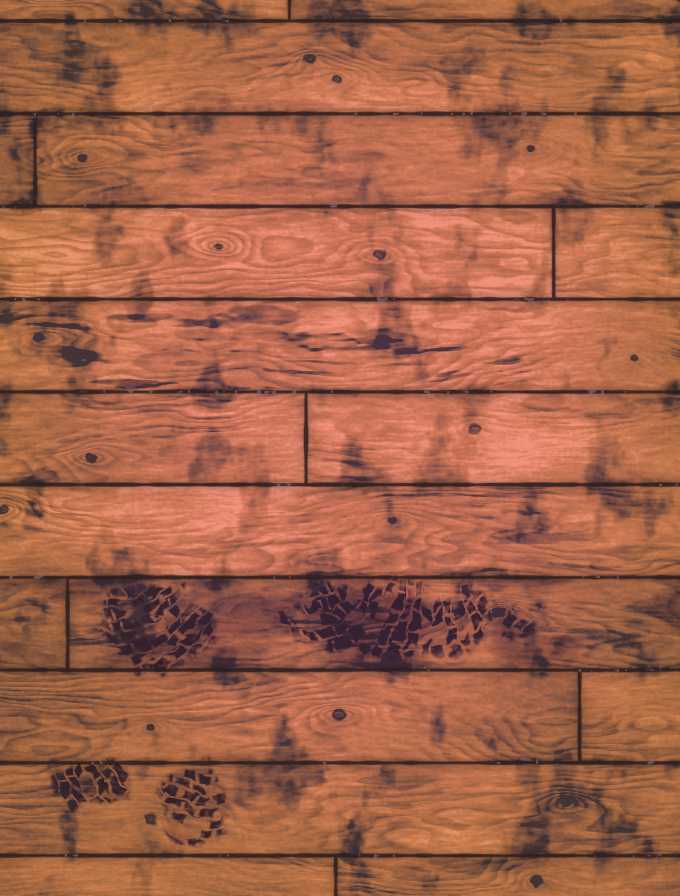
Write a Shadertoy shader that draws this texture.

```glsl
float hash(vec2 p) {
    vec3 q = fract(p.xyx * vec3(0.1031, 0.1030, 0.0973));
    q += dot(q, q.yzx + 33.33);
    return fract((q.x + q.y) * q.z);
}

float noise(vec2 p) {
    vec2 i = floor(p), f = fract(p);
    f = f * f * (3.0 - 2.0 * f);
    return mix(mix(hash(i), hash(i + vec2(1, 0)), f.x),
               mix(hash(i + vec2(0, 1)), hash(i + vec2(1, 1)), f.x), f.y);
}

float fbm(vec2 p) {
    float sum = 0.0, amp = 0.5;
    for (int i = 0; i < 4; i++) {
        sum += amp * noise(p);
        p = p * 2.03 + 17.7;
        amp *= 0.5;
    }
    return sum / 0.9375;
}

// Six wood tones from soot to bare pine
vec3 woodRamp(float t) {
    vec3 tones[6] = vec3[6](
        vec3(0.27, 0.20, 0.23), vec3(0.45, 0.29, 0.27), vec3(0.58, 0.36, 0.28),
        vec3(0.70, 0.42, 0.30), vec3(0.80, 0.48, 0.34), vec3(0.92, 0.58, 0.46));
    float s = clamp(t, 0.0, 1.0) * 4.999;
    int i = int(s);
    return mix(tones[i], tones[i + 1], fract(s));
}

// Sooty tread blocks inside ragged ellipses: centre.xy, radius.zw
float bootPrints(vec2 p) {
    vec4 prints[4] = vec4[4](
        vec4(1.64, 6.50, 0.66, 0.48), vec4(4.30, 6.46, 1.40, 0.43),
        vec4(1.00, 8.23, 0.45, 0.27), vec4(2.08, 8.45, 0.38, 0.46));
    float soot = 0.0;
    for (int i = 0; i < 4; i++) {
        vec2 q = p - prints[i].xy;
        float d = length(q / prints[i].zw) + 0.9 * (fbm(p * 4.0) - 0.5);
        float region = 1.0 - smoothstep(0.75, 1.05, d);
        float a = 0.5 + float(i) * 0.8 + q.x * 0.7;
        vec2 g = mat2(cos(a), sin(a), -sin(a), cos(a)) * q / vec2(0.19, 0.12);
        g.x += 0.5 * mod(floor(g.y), 2.0);
        g += 0.7 * (vec2(noise(p * 9.0), noise(p * 9.0 + 40.0)) - 0.5);
        vec2 box = abs(fract(g) - 0.5);
        float block = 1.0 - smoothstep(0.28, 0.45, max(box.x, box.y));
        block *= smoothstep(0.15, 0.35, hash(floor(g) + float(i) * 31.0));
        soot = max(soot, region * (0.22 + 0.7 * block));
    }
    return soot * (0.6 + 0.6 * noise(p * 22.0));
}

void mainImage(out vec4 fragColor, in vec2 fragCoord) {
    // Board units: one plank is one unit high, rows count downwards
    vec2 uv = fragCoord / iResolution.xy;
    vec2 p = vec2(fragCoord.x, iResolution.y - fragCoord.y) / iResolution.y / 0.1035;
    p.y -= 0.226;
    float row = floor(p.y), v = fract(p.y), px = 1.0 / (0.1035 * iResolution.y);
    int r = clamp(int(row) + 1, 0, 10);
    float joints[11] = float[11](3.12, -9.0, 0.38, 5.97, -9.0, 3.3, -9.0, 0.73, 6.25, -9.0, 3.62);
    float shades[11] = float[11](-0.1, 0.0, -0.07, 0.12, 0.0, 0.03, 0.08, -0.14, -0.02, 0.02, 0.0);
    float streakiness[11] = float[11](0.4, 0.3, 0.4, 0.1, 1.0, 0.5, 0.6, 0.5, 0.3, 0.2, 0.5);
    float board = row * 2.0 + step(joints[r], p.x) + 7.0;
    vec2 seed = vec2(board * 13.7, board * 7.3);

    // Knots bend the growth rings around them
    float bend = 0.0, knot = 0.0, halo = 0.0;
    for (int k = 0; k < 2; k++) {
        vec2 id = vec2(board, float(k) * 5.0 + 3.0);
        vec2 c = vec2((hash(id) + float(k)) * 3.6, 0.25 + 0.5 * hash(id + 9.0));
        vec2 q = vec2(p.x, v) - c;
        float size = 0.04 + 0.045 * hash(id + 21.0);
        float d = length(q * vec2(0.85, 1.0)) / size + 0.6 * (noise(p * 18.0) - 0.5);
        bend += 0.4 * exp(-length(q * vec2(0.55, 1.3)) * 6.0);
        knot = max(knot, (1.0 - smoothstep(0.6, 1.1, d)) * (0.65 + 0.35 * smoothstep(0.1, 0.6, d)));
        halo = max(halo, exp(-d * 0.6));
    }

    // Growth rings, fibres and dark streaks share one warped field
    float field = fbm(vec2(p.x * 0.36, v * 1.1) + seed) + bend + 0.35 * v;
    float along = v + 0.5 * field;
    float ring = fract(field * 15.0 + 0.5 * noise(vec2(p.x * 3.0, v * 14.0) + seed));
    ring = smoothstep(0.2, 0.85, ring) * (1.0 - smoothstep(0.85, 1.0, ring));
    float fibre = noise(vec2(p.x * 2.5, along * 24.0) + seed) - 0.5;
    float fine = noise(vec2(p.x * 9.0, along * 44.0) + seed) - 0.5;
    float grit = noise(p * vec2(32.0, 40.0)) - 0.5;
    float worn = fbm(vec2(p.x * 0.8, v * 1.8) + seed + 50.0);
    float streak = smoothstep(0.62, 0.85, noise(vec2(p.x * 1.5, along * 13.0) + seed + 80.0)
                 + 0.35 * (noise(vec2(p.x * 8.0, along * 30.0) + seed) - 0.5));
    streak *= smoothstep(0.38, 0.62, worn) * streakiness[r];

    // Smudges, thicker at the plank edges
    float edge = min(v, 1.0 - v);
    float smudge = smoothstep(0.58, 0.78, fbm(p * vec2(2.6, 1.7) + 11.0) + 0.12 * exp(-edge * 8.0));
    smudge *= 0.6 + 0.8 * noise(p * vec2(14.0, 9.0));
    float soot = bootPrints(p);
    float scorch = row == 6.0 ? smoothstep(0.42, 0.7, fbm(p * vec2(1.2, 2.5) + 5.0)) : 0.0;

    float t = 0.81 + shades[r] + 0.1 * (hash(seed) - 0.5);
    t += 0.5 * (fbm(p * vec2(0.9, 1.8) + seed) - 0.5) + 0.2 * fibre + 0.17 * fine + 0.12 * grit;
    t -= ring * 0.25 * smoothstep(0.25, 0.65, worn) + 0.6 * streak + 0.4 * smudge;
    t -= 0.75 * soot + 0.25 * scorch + 0.2 * halo + 0.6 * knot;
    vec2 fromCentre = uv - vec2(0.52, 0.53);
    float vignette = dot(fromCentre, fromCentre);
    t -= 0.5 * vignette;

    // Rosy centre, amber rim, violet soot
    vec3 col = woodRamp(t);
    col *= mix(vec3(1.03, 0.98, 1.06), vec3(0.97, 1.0, 0.86), smoothstep(0.02, 0.3, vignette));
    col *= 1.0 - vec3(0.25, 0.35, 0.2) * clamp(soot + 0.4 * scorch, 0.0, 1.0);

    // Seams and butt joints with a grimy shoulder
    float wobble = 0.012 * (noise(p * 7.0) - 0.5);
    float gap = min(edge, abs(p.x - joints[r])) + wobble;
    col *= 1.0 - 0.3 * exp(-max(gap, 0.0) * 22.0);
    float seam = 1.0 - smoothstep(0.014 - 0.5 * px, 0.024 + 0.5 * px, gap);
    col = mix(col, vec3(0.17, 0.12, 0.13), 0.85 * seam);

    // Pale dust caught along the seams
    float dust = smoothstep(0.72, 0.9, noise(p * 24.0)) * smoothstep(0.62, 0.75, noise(p * vec2(1.7, 1.0) + 60.0));
    col = mix(col, vec3(0.55, 0.43, 0.46), 0.7 * dust * exp(-edge * 20.0));
    fragColor = vec4(col, 1.0);
}
```
